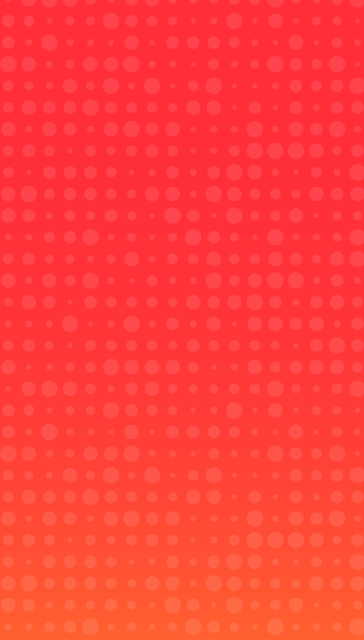
Give the GLSL for this pattern, as a Shadertoy shader.

```glsl
#define PITCH vec2(0.0321, 0.0338)
#define FIRST_DOT vec2(0.0130, 0.0208)
#define RADIUS_MIN 0.0040
#define RADIUS_MAX 0.0128
#define SIZE_STEPS 7.0
#define ROW_PERIOD 18.0
#define DOT_OPACITY 0.10
#define TOP_COLOR vec3(1.0, 0.180, 0.225)
#define BOTTOM_COLOR vec3(1.0, 0.380, 0.190)
#define GRADIENT_POWER 3.0

float hash21(vec2 p) {
    vec3 q = fract(vec3(p.xyx) * 0.1031);
    q += dot(q, q.yzx + 33.33);
    return fract((q.x + q.y) * q.z);
}

// Stepped random size; the rows repeat after ROW_PERIOD
float dotRadius(vec2 cell) {
    vec2 key = vec2(cell.x, mod(cell.y, ROW_PERIOD)) + 17.0;
    float level = floor(hash21(key) * SIZE_STEPS) / (SIZE_STEPS - 1.0);
    return mix(RADIUS_MIN, RADIUS_MAX, level);
}

// Coverage of the dot nearest to p
float dotMask(vec2 p, float pixel) {
    vec2 cell = floor((p - FIRST_DOT) / PITCH + 0.5);
    vec2 center = FIRST_DOT + cell * PITCH;
    float dist = length(p - center) - dotRadius(cell);
    return 1.0 - smoothstep(-0.75 * pixel, 0.75 * pixel, dist);
}

void mainImage(out vec4 fragColor, in vec2 fragCoord) {
    // Canvas height is one unit
    float pixel = 1.0 / iResolution.y;
    vec2 p = fragCoord * pixel;

    // Background warms toward the bottom edge
    float warmth = pow(clamp(1.0 - p.y, 0.0, 1.0), GRADIENT_POWER);
    vec3 color = mix(TOP_COLOR, BOTTOM_COLOR, warmth);

    // Translucent white dots
    color = mix(color, vec3(1.0), DOT_OPACITY * dotMask(p, pixel));
    fragColor = vec4(color, 1.0);
}
```
